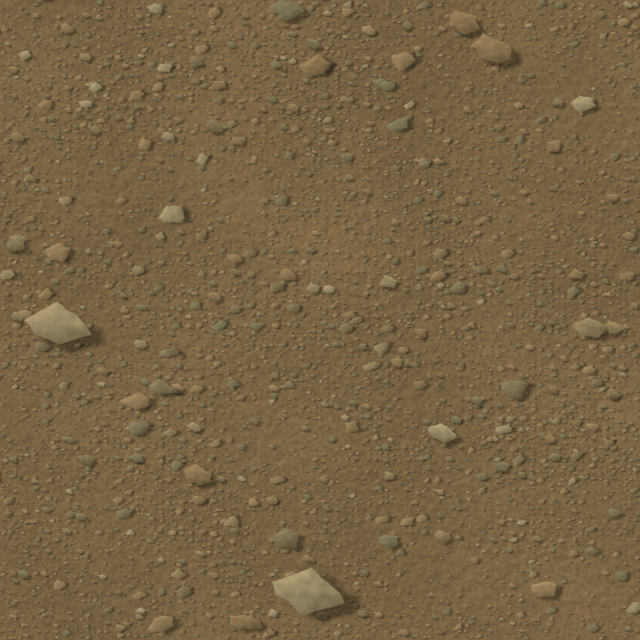
A Shadertoy shader for this texture:

```glsl
// Dry brown desert soil strewn with gravel, angular pebbles and a few pale or grey-green rocks.
#define SOIL vec3(0.478, 0.391, 0.262)
#define TAN_STONE vec3(0.560, 0.470, 0.330)
#define GREY_STONE vec3(0.465, 0.440, 0.325)
#define PALE_STONE vec3(0.610, 0.560, 0.420)
#define LIGHT_DIR vec2(-0.55, 0.83)
#define SHADOW_SHIFT vec2(0.42, -0.28)
#define SHADOW_DEPTH 0.34
#define RELIEF 0.24
#define EDGE_SOFTNESS 0.0017
#define FLATNESS 0.68
#define GRAIN 0.11
#define TAU 6.2831853

vec3 hash3(vec2 p) {
    vec3 q = fract(p.xyx * vec3(0.1031, 0.1030, 0.0973));
    q += dot(q, q.yxz + 33.33);
    return fract((q.xxy + q.yzz) * q.zyx);
}

vec2 gradient(vec2 cell) {
    float angle = TAU * hash3(cell + 71.0).x;
    return vec2(cos(angle), sin(angle));
}

float gradientNoise(vec2 p) {
    vec2 i = floor(p), f = p - i;
    vec2 u = f * f * f * (f * (f * 6.0 - 15.0) + 10.0);
    vec2 e = vec2(1.0, 0.0);
    float low = mix(dot(gradient(i), f), dot(gradient(i + e), f - e), u.x);
    float high = mix(dot(gradient(i + e.yx), f - e.yx), dot(gradient(i + 1.0), f - 1.0), u.x);
    return mix(low, high, u.y);
}

float fbm(vec2 p) {
    float sum = 0.0, amplitude = 0.5;
    for (int i = 0; i < 4; i++) {
        sum += amplitude * gradientNoise(p);
        p = mat2(1.6, 1.2, -1.2, 1.6) * p + 17.3;
        amplitude *= 0.5;
    }
    return sum;
}

// Irregular hexagonal stone: x is the signed distance, yz the facing of the nearest side.
vec3 stoneShape(vec2 q, float radius, float seed) {
    vec3 nearest = vec3(-1.0, 0.0, 0.0);
    for (int i = 0; i < 6; i++) {
        float h = fract(seed * 17.31 + float(i) * (0.618 + seed));
        float angle = (float(i) + 0.7 * h) * TAU / 6.0 + seed * TAU;
        vec2 side = vec2(cos(angle), sin(angle));
        float d = dot(q, side) - radius * (0.65 + 0.35 * h);
        if (d > nearest.x) nearest = vec3(d, side);
    }
    return nearest;
}

// Scatters one size class of stones with cast shadows over the ground.
void addStones(inout vec3 color, vec2 p, float cells, float density, float paleShare, float layer) {
    vec2 grid = p * cells;
    float soft = max(EDGE_SOFTNESS, 1.0 / iResolution.y);
    for (int y = -1; y <= 1; y++)
    for (int x = -1; x <= 1; x++) {
        vec2 cell = floor(grid) + vec2(x, y);
        vec3 place = hash3(cell + layer * 37.0);
        vec3 kind = hash3(cell + layer * 53.0 + 11.0);
        float cluster = 1.0 + 1.3 * gradientNoise(cell / cells * 5.0 + 3.0);
        if (kind.x > density * cluster) continue;

        float radius = mix(0.15, 0.40, place.z * place.z) / cells;
        vec2 q = p - (cell + 0.25 + 0.5 * place.xy) / cells;
        if (length(q) > 2.4 * radius) continue;

        // Lay the stone flat, tilt it a little and roughen its outline.
        float tilt = (kind.y - 0.5) * 0.9;
        q = mat2(cos(tilt), -sin(tilt), sin(tilt), cos(tilt)) * q;
        q *= vec2(0.85, 1.0 / (FLATNESS + 0.2 * kind.z));
        q += 0.16 * radius * gradientNoise(q / radius * 1.7 + cell);

        float shadow = stoneShape(q - SHADOW_SHIFT * radius, radius, kind.z).x;
        float shadowSoft = soft + 0.15 * radius;
        color *= 1.0 - SHADOW_DEPTH * smoothstep(shadowSoft, -shadowSoft, shadow);

        // Rounded top with bevelled sides and mottled stone colour.
        vec3 shape = stoneShape(q, radius, kind.z);
        float bevel = smoothstep(-0.55 * radius, 0.0, shape.x);
        float light = dot(mix(q / radius * 0.7, shape.yz, 0.5 * bevel), LIGHT_DIR);
        float mottle = fbm(p * 70.0 + cell) + 0.6 * gradientNoise(q / radius * 2.5 + cell);
        vec3 stone = mix(TAN_STONE, GREY_STONE, smoothstep(0.35, 0.75, place.y));
        stone = mix(stone, PALE_STONE, step(1.0 - paleShare, fract(place.x * 7.0)) * 0.8);
        stone = mix(SOIL, stone, 0.45 + 0.55 * fract(kind.y * 5.0));
        stone *= 1.0 + RELIEF * light + 0.16 * mottle;
        color = mix(color, stone, smoothstep(soft, -soft, shape.x));
    }
}

vec3 soil(vec2 p) {
    float patches = fbm(p * 4.0 + 9.0);
    float lumps = fbm(p * 55.0) - fbm(p * 55.0 - LIGHT_DIR * 0.22);
    float grains = gradientNoise(p * 150.0) + 0.6 * gradientNoise(p * 260.0 + 5.0);
    vec3 color = SOIL * (1.0 + 0.16 * patches - 0.30 * lumps + GRAIN * grains);
    return color + vec3(0.012, 0.0, -0.010) * fbm(p * 9.0 + 31.0);
}

void mainImage(out vec4 fragColor, in vec2 fragCoord) {
    vec2 p = fragCoord / iResolution.y + 2.0;
    vec3 color = soil(p);
    addStones(color, p, 105.0, 0.50, 0.10, 1.0);
    addStones(color, p, 62.0, 0.42, 0.10, 2.0);
    addStones(color, p, 34.0, 0.30, 0.12, 3.0);
    addStones(color, p, 17.0, 0.17, 0.20, 4.0);
    addStones(color, p, 7.0, 0.12, 0.35, 5.0);
    fragColor = vec4(color, 1.0);
}
```
